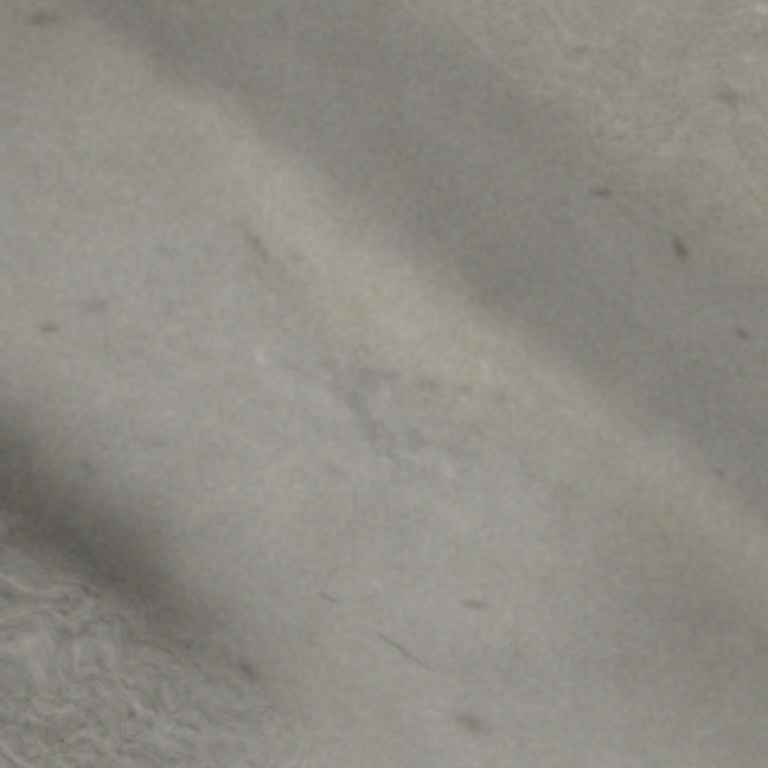
Reproduce this texture procedurally as a Shadertoy shader.

```glsl
// Weathered grey stone: soft diagonal folds of light and shade run down to the right.
// Broad tone comes from profiles across the folds; gradient noise adds mottling,
// rough patches and faint coloured grain, and loops scatter pits, flecks and cracks.

vec2 hash2(vec2 p) {
    vec3 q = fract(p.xyx * vec3(0.1031, 0.1030, 0.0973));
    q += dot(q, q.yzx + 33.33);
    return fract((q.xx + q.yz) * q.zy);
}

float gradientNoise(vec2 p) {
    vec2 cell = floor(p), f = fract(p);
    vec2 u = f * f * f * (f * (f * 6.0 - 15.0) + 10.0);
    float corner[4];
    for (int i = 0; i < 4; i++) {
        vec2 offset = vec2(i & 1, i >> 1);
        float angle = 6.2832 * hash2(cell + offset + 57.0).x;
        corner[i] = dot(vec2(cos(angle), sin(angle)), f - offset);
    }
    return mix(mix(corner[0], corner[1], u.x), mix(corner[2], corner[3], u.x), u.y);
}

float fbm(vec2 p) {
    float sum = 0.0, gain = 0.6;
    for (int i = 0; i < 4; i++) {
        sum += gain * gradientNoise(p);
        p = mat2(1.6, 1.2, -1.2, 1.6) * p + 11.3;
        gain *= 0.55;
    }
    return sum;
}

float bump(float x, float width) {
    return exp(-x * x / (width * width));
}

// Distance to a segment, used for the thin cracks
float segment(vec2 p, vec2 a, vec2 b) {
    vec2 d = b - a;
    return length(p - a - d * clamp(dot(p - a, d) / dot(d, d), 0.0, 1.0));
}

// Folds: along runs down to the right, across rises to the upper right
float foldTone(vec2 p, float along, float across) {
    float tone = 0.585;
    float shadow = smoothstep(0.82, 0.90, across) * (1.0 - 0.65 * smoothstep(1.07, 1.18, across));
    tone -= 0.075 * shadow;
    tone += 0.035 * bump(across - 0.79, 0.05) * bump(along - 0.02, 0.25);
    tone += 0.02 * bump(across - 0.60, 0.10) * bump(along - 0.05, 0.30);
    tone -= 0.07 * bump(across - 0.70, 0.14) * smoothstep(0.30, 0.62, along);
    tone -= 0.06 * bump(length(p - vec2(0.02, 1.0)), 0.20);
    // Deep hollow with a gentle upper slope and a shaded rough floor
    float width = across > 0.30 ? 0.10 : 0.06;
    tone -= 0.17 * bump(across - 0.30, width) * (1.0 - smoothstep(-0.08, 0.34, along));
    tone -= 0.07 * (1.0 - smoothstep(0.22, 0.40, across)) * (1.0 - smoothstep(0.05, 0.42, along));
    return tone;
}

// Small elongated marks, one possible per cell; returns soft coverage
float marks(vec2 p, float cells, float chance, float seed) {
    vec2 q = p * cells, home = floor(q);
    float cover = 0.0;
    for (int j = -1; j <= 1; j++)
    for (int i = -1; i <= 1; i++) {
        vec2 cell = home + vec2(i, j);
        vec2 rnd = hash2(cell + seed), kind = hash2(cell + seed + 31.7);
        vec2 d = q - cell - 0.2 - 0.6 * rnd;
        float angle = -0.5 + 1.6 * (kind.y - 0.5);
        d = mat2(cos(angle), -sin(angle), sin(angle), cos(angle)) * d;
        float size = 0.08 + 0.11 * rnd.y;
        float mark = exp(-dot(d * vec2(0.65, 1.3), d * vec2(0.65, 1.3)) / (size * size));
        cover = max(cover, mark * step(kind.x, chance) * (0.4 + 0.6 * rnd.x));
    }
    return cover;
}

void mainImage(out vec4 fragColor, in vec2 fragCoord) {
    vec2 p = fragCoord / min(iResolution.x, iResolution.y);
    vec2 warp = vec2(fbm(p * 5.0 + 3.1), fbm(p * 5.0 + 19.7));
    vec2 q = p + 0.045 * warp;
    float along = dot(q, vec2(0.8, -0.6)), across = dot(q, vec2(0.6, 0.8));
    float tone = foldTone(q, along, across);

    // Roughness is strongest at the lower left, the top corners and the middle
    float lowerLeft = (1.0 - smoothstep(0.20, 0.34, across)) * (1.0 - smoothstep(0.1, 0.45, along));
    float upperRight = smoothstep(1.06, 1.16, across);
    float middle = bump(across - 0.66, 0.16) * bump(along - 0.1, 0.4);

    // Mottling stretched along the folds, then streaks and patches
    vec2 folded = vec2(along, across);
    tone += 0.035 * fbm(folded * vec2(4.0, 9.0) + 7.0);
    tone += (0.020 + 0.035 * middle) * fbm(p * 17.0 + warp);
    tone -= 0.045 * middle * smoothstep(0.08, 0.38, fbm(folded * vec2(8.0, 13.0) + 41.0));
    float streaks = fbm(folded * vec2(26.0, 48.0) + 2.5 * warp);
    tone += (0.015 + 0.12 * lowerLeft + 0.045 * upperRight) * streaks;

    // Pits, pale flecks and broken cracks
    tone -= 0.09 * marks(p, 11.0, 0.14, 5.0);
    tone -= 0.07 * lowerLeft * marks(p + 0.02 * warp, 34.0, 0.35, 71.0);
    tone += 0.06 * (0.25 + middle + upperRight) * marks(p, 20.0, 0.13, 23.0);
    vec2 bent = p + 0.02 * warp;
    float broken = smoothstep(-0.25, 0.2, gradientNoise(p * 22.0));
    tone -= 0.055 * broken * bump(segment(bent, vec2(0.42, 0.23), vec2(0.59, 0.11)), 0.004);
    tone -= 0.05 * broken * bump(segment(bent, vec2(0.47, 0.52), vec2(0.66, 0.48)), 0.008);

    // Fine soft grain, neutral and coloured
    tone += 0.022 * gradientNoise(p * 120.0) + 0.018 * gradientNoise(p * 75.0 + 9.0);
    vec3 tint = vec3(gradientNoise(p * 70.0 + 13.0), gradientNoise(p * 70.0 + 37.0), gradientNoise(p * 60.0 + 61.0));
    float warmth = 0.012 * fbm(p * 6.0 + 83.0) + 0.010 * bump(across - 0.79, 0.06) + 0.008 * upperRight;
    vec3 stone = tone + vec3(0.008, 0.0, -0.026) + warmth * vec3(0.6, 0.2, -1.2);
    fragColor = vec4(clamp(stone + 0.020 * tint, 0.0, 1.0), 1.0);
}
```
